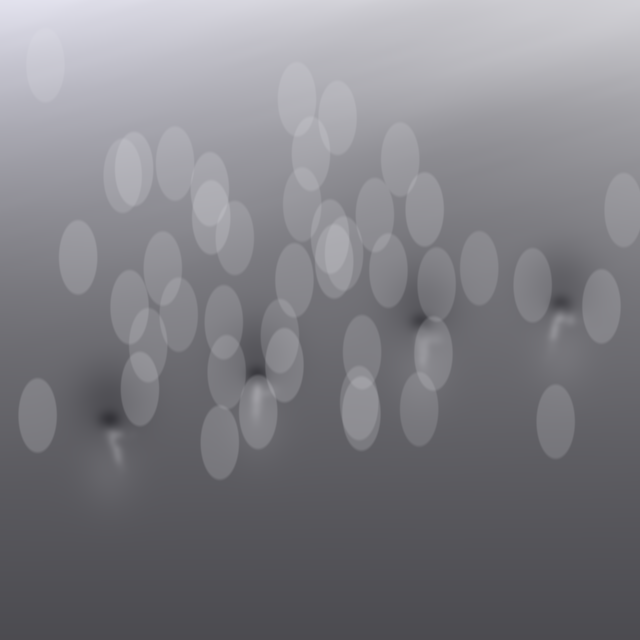
Write a WebGL 1 fragment shader that draws this background.

```glsl
precision highp float;
uniform vec2 u_resolution;

float hash(float n) {
  return fract(sin(n * 12.9898 + 4.1) * 43758.5453);
}

float valueNoise(vec2 p) {
  vec2 cell = floor(p);
  vec2 f = fract(p);
  f = f * f * (3.0 - 2.0 * f);
  float n = cell.x + cell.y * 57.0;
  return mix(mix(hash(n), hash(n + 1.0), f.x),
             mix(hash(n + 57.0), hash(n + 58.0), f.x), f.y);
}

float glow(vec2 p, vec2 size) {
  p /= size;
  return exp(-dot(p, p));
}

// Dark hill above a sharp tip, with a pale broken streak and haze below
float dimple(vec2 p, float seed) {
  float shade = -0.09 * glow(p - vec2(0.0, 0.035), vec2(0.055, 0.06));
  shade -= 0.13 * glow(p - vec2(0.0, 0.006), vec2(0.017, 0.014));
  float bend = (hash(seed) - 0.5) * 0.5;
  float broken = 0.4 + 0.9 * valueNoise(p * 70.0 + seed * 9.0);
  shade += 0.14 * broken * glow(p - vec2(bend * p.y, -0.034), vec2(0.009, 0.027));
  shade += 0.08 * broken * glow(p - vec2(0.015, -0.018), vec2(0.018, 0.010));
  return shade + 0.045 * glow(p + vec2(0.0, 0.07), vec2(0.045, 0.06));
}

// Scattered spots first, then loose chains that descend through the middle
vec2 spotCenter(float i) {
  vec2 jitter = vec2(hash(i + 3.0), hash(i + 71.0));
  if (i < 18.0) {
    return vec2(fract(i * 0.618 + 0.06 * jitter.x), 0.30 + 0.62 * jitter.y);
  }
  float chain = mod(i, 5.0);
  float link = floor((i - 18.0) / 5.0);
  vec2 start = vec2(0.23 + 0.1 * chain, 0.62 + 0.1 * hash(chain + 31.0));
  return start + vec2(0.10 * (jitter.x - 0.5), 0.08 * jitter.y - 0.085 * link);
}

void main() {
  vec2 uv = gl_FragCoord.xy / u_resolution;
  vec2 p = gl_FragCoord.xy / u_resolution.y;

  // Vertical falloff, lighter toward the upper left
  float h = uv.y;
  float light = 0.30 + 0.23 * h + 0.29 * h * h * h;
  float corner = glow(uv - vec2(0.0, 1.0), vec2(0.45, 0.30));
  light += 0.07 * corner - 0.04 * glow(uv - vec2(0.68, 0.68), vec2(0.3, 0.2));

  // Soft tilted bands and faint scratches
  vec2 tilted = vec2(p.x + 0.3 * p.y, p.y - 0.3 * p.x);
  float bands = valueNoise(tilted * vec2(2.0, 9.0) + 20.0) - 0.5;
  float scratches = valueNoise(tilted * vec2(9.0, 65.0) + 40.0) - 0.5;
  light += (0.055 * bands + 0.012 * scratches) * h * h;

  for (int k = 0; k < 4; k++) {
    float i = float(k);
    vec2 tip = vec2(0.15 + 0.25 * i + 0.05 * (hash(i + 7.0) - 0.5),
                    0.29 + 0.10 * i + 0.16 * (hash(i + 15.0) - 0.5));
    light += dimple(p - tip, i);
  }

  vec3 color = light + vec3(-0.004, -0.006, 0.014) + vec3(0.0, 0.0, 0.025) * corner;

  // Translucent upright ovals
  vec2 radius = vec2(0.030, 0.058);
  for (int k = 0; k < 43; k++) {
    float i = float(k);
    float edge = (length((p - spotCenter(i)) / radius) - 1.0) * radius.x;
    float cover = 1.0 - smoothstep(-0.0018, 0.0018, edge);
    float opacity = 0.15 + 0.05 * hash(i + 90.0);
    color = mix(color, vec3(0.91, 0.91, 0.93), cover * opacity);
  }

  gl_FragColor = vec4(clamp(color, 0.0, 1.0), 1.0);
}
```
